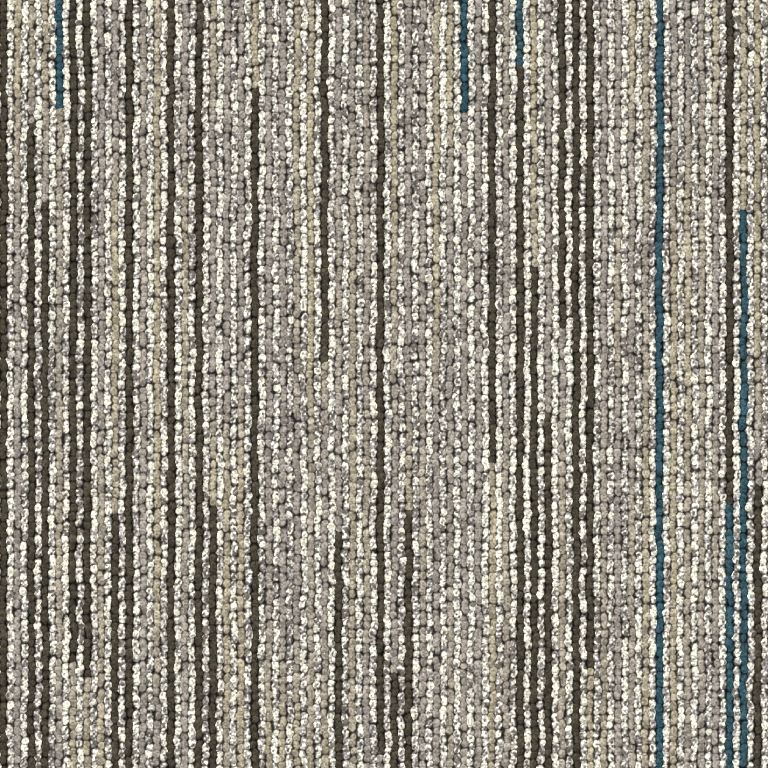
This texture is drawn by a WebGL 2 fragment shader. Its source:

```glsl
#version 300 es
precision highp float;
// Loop-pile carpet: narrow upright rows of yarn tufts, speckled rows alternating
// with plain ones that run grey, beige, dark brown or blue for long stretches.
// Each tuft is a jittered ellipse; the highest one at a point is shaded.

uniform vec2 u_resolution;
out vec4 fragColor;

const vec2 TUFTS = vec2(110.0, 98.0); // tufts across and up the canvas

float hash(vec2 p) {
    vec3 q = fract(p.xyx * 0.1031);
    q += dot(q, q.yzx + 33.33);
    return fract((q.x + q.y) * q.z);
}

float noise(vec2 p) {
    vec2 i = floor(p), f = fract(p);
    f = f * f * (3.0 - 2.0 * f);
    return mix(mix(hash(i), hash(i + vec2(1, 0)), f.x),
               mix(hash(i + vec2(0, 1)), hash(i + vec2(1, 1)), f.x), f.y);
}

// Plain yarn: colour holds along a row, dark rows gather in loose groups
vec3 plainYarn(vec2 cell) {
    float row = floor(cell.x * 0.5);
    float y = cell.y / TUFTS.y;
    float stretch = floor(y * 0.75 + hash(vec2(row, 71.0)));
    float pick = hash(vec2(row + 13.0, stretch + 40.0));
    float group = noise(vec2(row * 0.55 + 5.0, stretch * 0.4 + 20.0));
    float darkChance = 0.12 + 0.42 * smoothstep(0.2, 0.85, group);
    float beige = smoothstep(0.35, 0.85, noise(vec2(row * 0.7 + 60.0, y * 3.0)));

    vec3 yarn = mix(vec3(0.6, 0.575, 0.55), vec3(0.66, 0.625, 0.545), beige);
    if (pick < darkChance) yarn = vec3(0.29, 0.27, 0.23);
    if (hash(vec2(row + 90.0, stretch + 7.0)) < 0.05) yarn = vec3(0.21, 0.33, 0.38);
    return yarn * (0.9 + 0.2 * hash(cell + 31.0));
}

// Speckled yarn: cream, lavender grey and taupe strands twisted together
vec3 speckledYarn(vec2 cell, vec2 local, vec2 uv) {
    float bias = 0.24 * (hash(cell + 53.0) - 0.5)
               + 0.2 * (noise(vec2(cell.x * 0.6, cell.y * 0.06) + 17.0) - 0.5);
    vec2 twist = vec2(local.x + local.y, local.y - local.x);
    float strand = 0.5 * noise(twist * vec2(1.1, 1.7) + cell * 7.0 + 100.0)
                 + 0.5 * noise(uv * 360.0 + 30.0) + bias;
    vec3 yarn = mix(vec3(0.45, 0.425, 0.4), vec3(0.68, 0.665, 0.67),
                    smoothstep(0.28, 0.4, strand));
    return mix(yarn, vec3(0.95, 0.94, 0.87), smoothstep(0.46, 0.58, strand));
}

vec3 carpet(vec2 uv) {
    vec2 p = uv * TUFTS;
    // Rows wander slightly and tuft outlines are uneven
    p.x += 0.3 * (noise(vec2(p.x * 0.3, p.y * 0.3)) - 0.5);
    p += 0.2 * (vec2(noise(p * 2.3 + 9.0), noise(p * 2.3 + 250.0)) - 0.5);
    float column = floor(p.x);
    float top = -9.0;
    vec2 topCell = vec2(0.0), topLocal = vec2(0.0);

    // Find the highest tuft among the neighbours
    for (int i = -1; i <= 1; i++) {
        float c = column + float(i);
        float y = p.y + hash(vec2(c + 3.0, 19.0));
        for (int j = -1; j <= 1; j++) {
            vec2 cell = vec2(c, floor(y) + float(j)) + 4.0;
            vec2 jitter = vec2(hash(cell), hash(cell + 211.0)) - 0.5;
            vec2 d = vec2(p.x, y) - (cell - 3.5) - jitter * vec2(0.32, 0.42);
            float slant = 0.7 * (hash(cell + 87.0) - 0.35);
            d = vec2(d.x - slant * d.y, d.y + slant * d.x) / vec2(0.6, 0.7);
            float height = 1.0 - dot(d, d) + 0.25 * (hash(cell + 145.0) - 0.5);
            if (height > top) {
                top = height;
                topCell = cell;
                topLocal = d;
            }
        }
    }

    bool plain = mod(topCell.x, 2.0) < 0.5;
    vec3 yarn = plain ? plainYarn(topCell) : speckledYarn(topCell, topLocal, uv);

    // Shaded gaps between tufts, light from the upper left, fine fibre grain
    float shade = mix(0.3, 1.06, smoothstep(-0.2, 0.66, top));
    shade *= 1.0 + 0.12 * dot(topLocal, vec2(-0.6, 0.8));
    shade *= 0.74 + 0.52 * noise(uv * 490.0 + 70.0);
    return yarn * shade * vec3(1.0, 0.995, 0.97);
}

void main() {
    vec3 sum = vec3(0.0);
    // Four samples per pixel smooth the edges
    for (int k = 0; k < 4; k++) {
        vec2 offset = vec2(k & 1, k >> 1) * 0.5 - 0.25;
        sum += carpet((gl_FragCoord.xy + offset) / u_resolution);
    }
    fragColor = vec4(clamp(sum * 0.25, 0.0, 1.0), 1.0);
}
```
